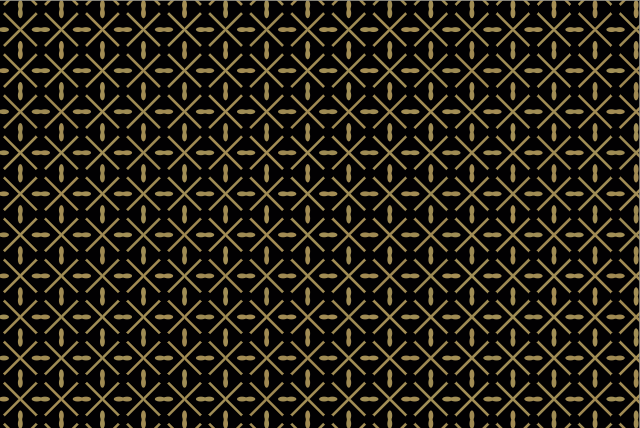
Give the GLSL for this pattern, as a WebGL 1 fragment shader.

```glsl
precision highp float;
// Gold lattice on black: a diagonal cross in every square cell, with a
// two-lobed bead midway between each pair of neighbouring crosses.
// Folded distance functions draw the shapes; a hash varies each one's tone.

uniform vec2 u_resolution;

const float CELLS_ACROSS = 15.59;
const vec2 GRID_SHIFT = vec2(0.005, -0.221);
const vec3 BLACK = vec3(0.008, 0.002, 0.008);
const vec3 GOLD = vec3(0.63, 0.55, 0.33);
const vec3 RIM = vec3(0.62, 0.61, 0.57);

float hash(vec2 p) {
  vec3 q = fract(vec3(p.xyx) * 0.1031);
  q += dot(q, q.yzx + 33.33);
  return fract((q.x + q.y) * q.z);
}

// Signed distance to a box centred on the origin.
float boxDistance(vec2 p, vec2 halfSize) {
  vec2 d = abs(p) - halfSize;
  return length(max(d, 0.0)) + min(max(d.x, d.y), 0.0);
}

// Approximate signed distance to an ellipse.
float ellipseDistance(vec2 p, vec2 radii) {
  p = abs(p) + 0.0001;
  float k = length(p / radii);
  return k * (k - 1.0) / length(p / (radii * radii));
}

float smoothMin(float a, float b, float blend) {
  float h = max(blend - abs(a - b), 0.0) / blend;
  return min(a, b) - 0.25 * blend * h * h;
}

// Two equal bars crossing at right angles along the diagonals.
float crossDistance(vec2 p, float halfLength, float halfWidth) {
  vec2 q = abs(vec2(p.x + p.y, p.x - p.y)) * 0.70711;
  return boxDistance(vec2(max(q.x, q.y), min(q.x, q.y)),
                     vec2(halfLength, halfWidth));
}

// Two ellipses joined by a soft waist, lying along x.
float beadDistance(vec2 p, float spacing, vec2 radii) {
  vec2 offset = vec2(spacing, 0.0);
  return smoothMin(ellipseDistance(p - offset, radii),
                   ellipseDistance(p + offset, radii), 0.035);
}

float coverage(float d, float pixel) {
  return clamp(0.5 - d / pixel, 0.0, 1.0);
}

// Gold with a slight change of brightness and warmth for each shape.
vec3 goldTone(vec2 id, float seed) {
  float light = hash(id + seed) - 0.5;
  float warmth = hash(id + seed + 57.0) - 0.5;
  return GOLD * (1.0 + 0.04 * light) + vec3(0.015, -0.008, -0.008) * warmth;
}

vec2 centred(vec2 g) {
  return fract(g) - 0.5;
}

void main() {
  // Square grid measured from the top left corner.
  vec2 fromTop = vec2(gl_FragCoord.x, u_resolution.y - gl_FragCoord.y);
  float pixel = CELLS_ACROSS / u_resolution.x;
  vec2 grid = fromTop * pixel + GRID_SHIFT;

  // Beads sit on the cell sides, half a cell away from the crosses.
  vec2 sideGrid = grid + vec2(0.5, 0.0);
  vec2 topGrid = grid + vec2(0.0, 0.5);
  vec2 lobe = vec2(0.122, 0.059);

  float crossD = crossDistance(centred(grid), 0.565, 0.0315);
  float sideD = beadDistance(centred(sideGrid), 0.100, lobe);
  float topD = beadDistance(centred(topGrid).yx, 0.100, lobe);

  vec3 color = BLACK;
  color = mix(color, goldTone(floor(grid), 3.0), coverage(crossD, pixel));
  color = mix(color, goldTone(floor(sideGrid), 19.0), coverage(sideD, pixel));
  color = mix(color, goldTone(floor(topGrid), 41.0), coverage(topD, pixel));

  // Hairline rim on the top and right borders.
  float rimD = min(fromTop.y, u_resolution.x - fromTop.x) * pixel - 0.02;
  color = mix(color, RIM, coverage(rimD, pixel));

  gl_FragColor = vec4(color, 1.0);
}
```
